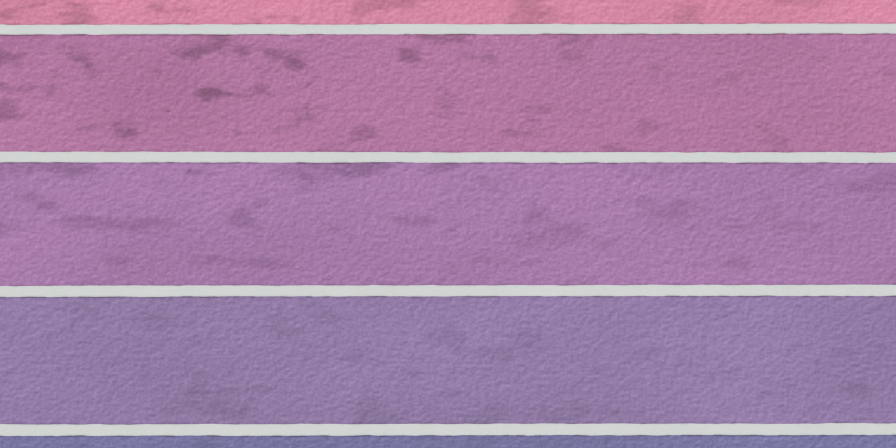
This pattern is drawn by a Shadertoy shader. Its source:

```glsl
// Rough plaster in five horizontal bands, pink at the top to blue-violet below,
// split by four pale stripes whose spacing and width grow slowly downwards.
// Embossed value noise gives the grain; fbm gives stains and ragged stripe edges.

float hash(vec2 p) {
    vec3 q = fract(vec3(p.xyx) * 0.1031);
    q += dot(q, q.yzx + 33.33);
    return fract((q.x + q.y) * q.z);
}

float noise(vec2 p) {
    vec2 i = floor(p), f = fract(p);
    f = f * f * (3.0 - 2.0 * f);
    return mix(mix(hash(i), hash(i + vec2(1, 0)), f.x),
               mix(hash(i + vec2(0, 1)), hash(i + vec2(1, 1)), f.x), f.y);
}

float fbm(vec2 p) {
    float sum = 0.0, amp = 0.5;
    for (int i = 0; i < 5; i++) {
        sum += amp * noise(p);
        p = mat2(1.6, 1.2, -1.2, 1.6) * p + 7.3;
        amp *= 0.5;
    }
    return sum;
}

// Height of the plaster: short, slightly flattened bumps
float plaster(vec2 p) {
    return 0.65 * noise(p * vec2(95, 135)) + 0.35 * noise(p * vec2(190, 250) + 31.0);
}

void mainImage(out vec4 fragColor, in vec2 fragCoord) {
    // Height-based units, y running down from the top edge
    vec2 p = fragCoord / iResolution.y;
    p.y = 1.0 - p.y;
    float aa = 0.75 / iResolution.y;

    vec3 bands[5] = vec3[5](
        vec3(0.83, 0.53, 0.64), vec3(0.69, 0.465, 0.625), vec3(0.648, 0.478, 0.66),
        vec3(0.575, 0.488, 0.655), vec3(0.48, 0.47, 0.64));

    // Bands and stripes share the same ragged, barely tilted boundaries
    vec3 wall = bands[0];
    float stripe = 0.0, crevice = 0.0;
    for (int i = 0; i < 4; i++) {
        float k = float(i);
        float center = 0.0651 + 0.280 * k + 0.006 * k * k;
        float tilt = (i == 1 ? 0.0007 : -0.0012) * (p.x - 1.0);
        float d = p.y - center - tilt;
        float side = d > 0.0 ? 1.0 : 0.0;
        float rag = 0.003 * (fbm(vec2(p.x * 28.0, 9.0 * k + 4.0 * side)) - 0.5);
        float edge = abs(d) - (0.0112 + 0.0006 * k) + rag;

        wall = mix(wall, bands[i + 1], smoothstep(-aa, aa, d));
        stripe = max(stripe, 1.0 - smoothstep(-aa, aa, edge));

        // Broken dark seam along the stripe, stronger on its lower side
        float breaks = smoothstep(0.4, 0.75, noise(vec2(p.x * 55.0, 5.0 * k + 2.0 * side)));
        crevice += exp(-pow(edge / 0.0028, 2.0)) * (0.3 + 0.7 * breaks) * mix(0.5, 1.0, side);
    }

    // Embossed grain, lit from the upper left
    float relief = plaster(p) - plaster(p + vec2(0.0035, 0.004));
    float speck = noise(p * 210.0 + 60.0) - 0.5;
    wall += 0.085 * relief + 0.035 * speck;

    // Broad fading and darker scuffs, most of them in the upper left
    wall *= 1.0 + 0.10 * (fbm(p * vec2(3.0, 5.0)) - 0.48);
    float scuff = smoothstep(0.55, 0.78, fbm(p * vec2(11, 24) + 3.0));
    float worn = exp(-dot((p - vec2(0.5, 0.2)) * vec2(1.1, 4.0), (p - vec2(0.5, 0.2)) * vec2(1.1, 4.0)));
    wall *= 1.0 - scuff * (0.06 + 0.14 * worn);

    // Smooth pale stripes over the wall, then the seam shadow
    vec3 pale = vec3(0.82, 0.835, 0.825) + 0.02 * (fbm(p * 20.0) - 0.5) + 0.012 * speck;
    vec3 color = mix(wall, pale, stripe);
    color *= 1.0 - 0.26 * min(crevice, 1.0) * (1.0 - 0.6 * stripe);

    fragColor = vec4(color, 1.0);
}
```
